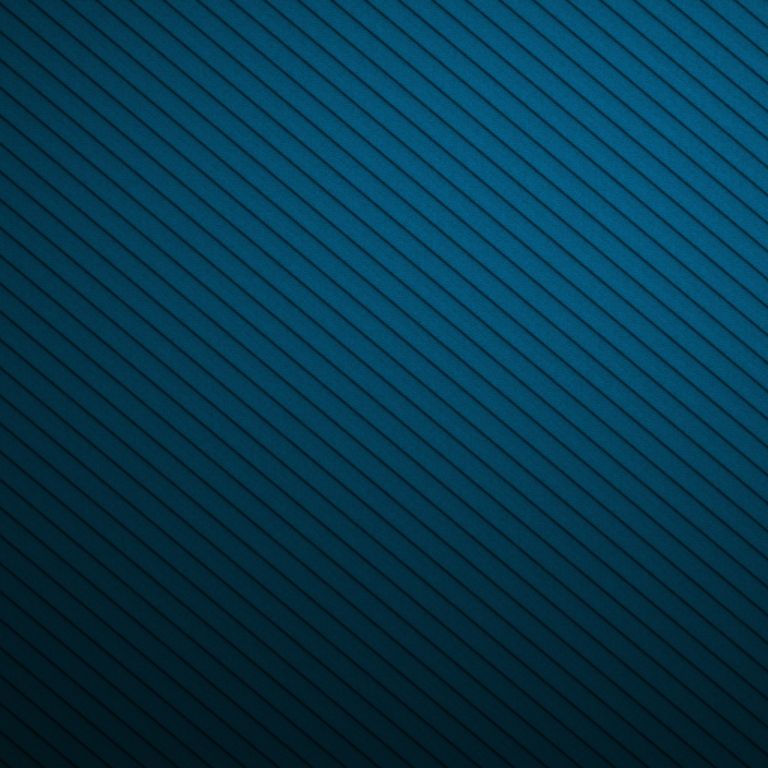
This pattern is drawn by a Shadertoy shader. Its source:

```glsl
// Dark teal panel cut by thin diagonal grooves, lit by a soft glow at upper right.
// Grooves are a repeated line distance with a shadow trailing below each one; the
// light is a flattened elliptical falloff, and hash noise gives the surface grain.

const vec2  REPEATS      = vec2(22.86, 27.43);   // grooves across and down
const float PHASE        = 0.128;                // groove offset at the top left
const float GROOVE_HALF  = 0.0014;               // half width of the dark core
const float GROOVE_SOFT  = 0.0018;               // softness of the core edge
const float GROOVE_DEPTH = 0.47;
const float SHADOW_WIDTH = 0.0050;
const float SHADOW_DEPTH = 0.15;
const float BEVEL_DEPTH  = 0.05;                 // shading across each slat
const vec2  GLOW_CENTER  = vec2(0.80, 0.80);
const vec2  GLOW_FALLOFF = vec2(1.15, 2.65);
const float GLOW_SHAPE   = 1.15;                 // above 1 flattens the bright area
const vec3  LIT_COLOR    = vec3(0.020, 0.350, 0.495);
const vec3  DARK_COLOR   = vec3(0.007, 0.068, 0.087);
const float GRAIN_CELLS  = 512.0;
const float GRAIN_AMOUNT = 0.17;

float hash(vec2 p) {
    return fract(sin(dot(p, vec2(127.1, 311.7))) * 43758.5453);
}

float valueNoise(vec2 p) {
    vec2 cell = floor(p);
    vec2 f = fract(p);
    f = f * f * (3.0 - 2.0 * f);
    float low  = mix(hash(cell), hash(cell + vec2(1.0, 0.0)), f.x);
    float high = mix(hash(cell + vec2(0.0, 1.0)), hash(cell + vec2(1.0, 1.0)), f.x);
    return mix(low, high, f.y);
}

// Signed distance to the nearest groove centre, positive towards the upper right.
float grooveDistance(vec2 uv) {
    float phase = dot(vec2(uv.x, uv.y - 1.0), REPEATS) + PHASE;
    return (fract(phase + 0.5) - 0.5) / length(REPEATS);
}

void mainImage(out vec4 fragColor, in vec2 fragCoord) {
    vec2 uv = fragCoord / iResolution.xy;
    float pixel = 1.0 / min(iResolution.x, iResolution.y);

    // Light falling away towards the lower left
    vec2 offset = uv - GLOW_CENTER;
    float glow = exp(-pow(dot(offset * offset, GLOW_FALLOFF), GLOW_SHAPE));
    vec3 color = mix(DARK_COLOR, LIT_COLOR, glow);

    // Speckled grain over a softer mottle
    float grain = 0.65 * hash(floor(uv * GRAIN_CELLS))
                + 0.35 * valueNoise(uv * GRAIN_CELLS * 0.5 + 17.0);
    color *= 1.0 + GRAIN_AMOUNT * (grain - 0.5);

    // Groove core, the shadow it trails and a faint bevel on the slat
    float d = grooveDistance(uv);
    float soft = max(GROOVE_SOFT, 0.75 * pixel);
    float core = 1.0 - smoothstep(GROOVE_HALF - soft, GROOVE_HALF + soft, abs(d));
    float reach = d < 0.0 ? SHADOW_WIDTH : 0.5 * SHADOW_WIDTH;
    float shadow = exp(-d * d / (reach * reach));
    float bevel = BEVEL_DEPTH * d * length(REPEATS) * (1.0 - core);
    color *= (1.0 - GROOVE_DEPTH * core) * (1.0 - SHADOW_DEPTH * shadow) * (1.0 + bevel);

    fragColor = vec4(color, 1.0);
}
```
